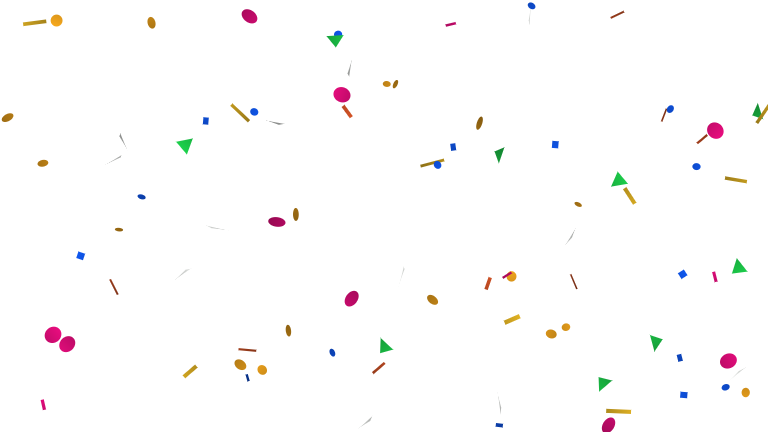
Reproduce this background procedurally as a WebGL 1 fragment shader.

```glsl
precision highp float;

uniform vec2 u_resolution;

#define PIECES 88
#define JITTER 0.35
#define PAPER vec3(1.0)
#define MAGENTA vec3(0.90, 0.05, 0.49)
#define GOLD vec3(0.92, 0.63, 0.11)
#define BRASS vec3(0.82, 0.65, 0.13)
#define RUST vec3(0.84, 0.33, 0.15)
#define BLUE vec3(0.06, 0.34, 0.93)
#define GREEN vec3(0.11, 0.80, 0.29)
#define SILVER vec3(0.86, 0.87, 0.86)
#define EDGE_SHADE 0.35

const float TAU = 6.2831853;

vec4 hash4(float n) {
    vec4 p = fract(n * vec4(0.1031, 0.1030, 0.0973, 0.1099));
    p += dot(p, p.wzxy + 33.33);
    return fract((p.xxyz + p.yzzw) * p.zywx);
}

vec2 rotate(vec2 p, float angle) {
    float c = cos(angle), s = sin(angle);
    return vec2(c * p.x + s * p.y, c * p.y - s * p.x);
}

float ellipseDistance(vec2 p, vec2 radii) {
    float k = length(p / radii);
    return k * (k - 1.0) / max(length(p / (radii * radii)), 0.001);
}

float boxDistance(vec2 p, vec2 halfSize) {
    vec2 d = abs(p) - halfSize;
    return max(d.x, d.y);
}

// Equilateral triangle turned by spin, then squashed to the given radii
float triangleDistance(vec2 p, vec2 radii, float spin) {
    float d = -1.0;
    for (int k = 0; k < 3; k++) {
        float angle = spin + float(k) * TAU / 3.0;
        vec2 normal = vec2(cos(angle), sin(angle)) / radii;
        d = max(d, (dot(p, normal) - 0.5) / length(normal));
    }
    return d;
}

// Colour in rgb, coverage in a
vec4 confetti(vec2 p, float id, float pixel) {
    vec4 rnd = hash4(id + 211.0);
    float kind = mod(id, 10.0);
    float tilt = mix(0.3, 1.0, rnd.x);
    vec3 tint = GOLD;
    float d;
    p = rotate(p, rnd.y * TAU);

    if (kind < 0.5) {
        tint = MAGENTA;
        tilt = mix(0.45, 1.0, rnd.x);
        d = ellipseDistance(p, 0.020 * vec2(1.0, tilt));
    } else if (kind < 2.5) {
        float size = mix(0.009, 0.016, rnd.z * rnd.z);
        d = ellipseDistance(p, size * vec2(1.0, tilt));
    } else if (kind < 3.5) {
        tint = BLUE;
        tilt = sqrt(tilt);
        d = ellipseDistance(p, 0.0095 * vec2(1.0, tilt));
    } else if (kind < 4.5) {
        tint = BLUE;
        d = boxDistance(p, 0.0082 * vec2(1.0, tilt));
    } else if (kind < 5.5) {
        tint = BRASS;
        tilt = mix(0.6, 1.0, rnd.x);
        d = boxDistance(p, vec2(mix(0.017, 0.031, rnd.z), 0.0052 * tilt));
    } else if (kind < 6.5) {
        tint = RUST;
        d = boxDistance(p, vec2(mix(0.014, 0.021, rnd.z), 0.0048 * tilt));
    } else if (kind < 7.5) {
        tint = GREEN;
        tilt = mix(0.2, 1.0, sqrt(rnd.x));
        d = triangleDistance(p, 0.023 * vec2(1.0, tilt), rnd.z * TAU);
    } else if (kind > 8.5 && rnd.w < 0.4) {
        tint = MAGENTA;
        tilt = mix(0.6, 1.0, rnd.x);
        d = boxDistance(p, vec2(0.012, 0.0042 * tilt));
    } else {
        // Pale slivers seen almost edge-on
        tint = SILVER;
        d = triangleDistance(p, vec2(0.021, mix(0.0015, 0.0035, rnd.z)), rnd.w * TAU);
    }

    float sheen = 1.0 + 4.0 * p.x;
    vec3 colour = tint * mix(EDGE_SHADE, 1.0, tilt) * sheen;
    return vec4(colour, clamp(0.5 - d / pixel, 0.0, 1.0));
}

void main() {
    float pixel = 1.0 / u_resolution.y;
    vec2 uv = gl_FragCoord.xy * pixel;
    float aspect = u_resolution.x * pixel;
    vec3 colour = PAPER;

    // Even scatter loosened by random offsets
    for (int i = 0; i < PIECES; i++) {
        float id = float(i);
        vec2 offset = JITTER * hash4(id + 57.0).xy;
        vec2 centre = fract(id * vec2(0.7549, 0.5698) + offset);
        centre.x *= aspect;
        vec4 piece = confetti(uv - centre, id, pixel);
        colour = mix(colour, piece.rgb, piece.a);
    }

    gl_FragColor = vec4(colour, 1.0);
}
```
